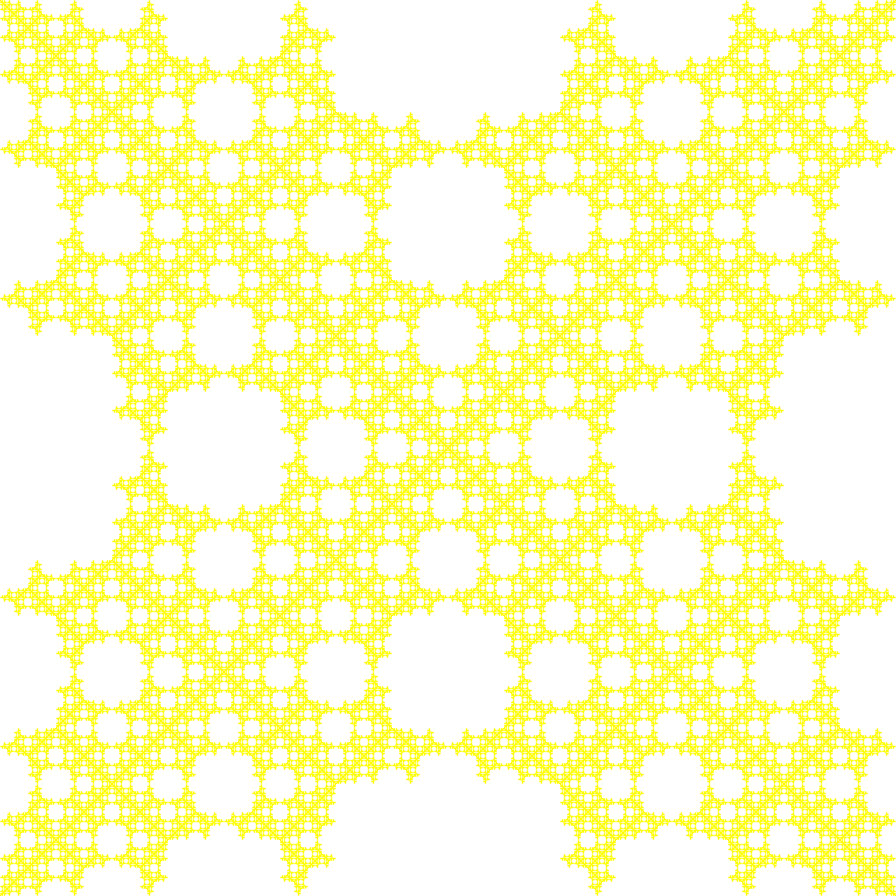
Reproduce this pattern procedurally as a WebGL 2 fragment shader.

```glsl
#version 300 es
precision highp float;
// Yellow fractal lace: a white sheet shows through square holes at every halving scale.

uniform vec2 u_resolution;
out vec4 fragColor;

const int LEVELS = 9;          // halving scales of holes
const int SAMPLES = 4;         // samples per pixel side
const float HOLE_HALF = 0.25;  // half side of a hole, in lattice steps
const vec3 SHEET = vec3(1.0);
const vec3 LACE = vec3(1.0, 1.0, 0.0);

// True inside a square centred on a lattice point whose coordinates sum to an odd number.
bool inHole(vec2 q, float halfSide) {
    vec2 node = floor(q + 0.5);
    vec2 offset = abs(q - node);
    bool oddNode = mod(node.x + node.y, 2.0) > 0.5;
    return oddNode && max(offset.x, offset.y) < halfSide;
}

// 1 where no scale cuts a hole, 0 elsewhere; p spans the unit canvas.
float lace(vec2 p, float halfSide) {
    float frequency = 2.0;
    for (int level = 0; level < LEVELS; level++) {
        if (inHole(p * frequency, halfSide)) return 0.0;
        frequency *= 2.0;
    }
    return 1.0;
}

// Mean lace coverage over one pixel footprint.
float coverage(vec2 pixelCorner, vec2 resolution) {
    float sum = 0.0;
    for (int j = 0; j < SAMPLES; j++) {
        for (int i = 0; i < SAMPLES; i++) {
            vec2 jitter = (vec2(i, j) + 0.5) / float(SAMPLES);
            sum += lace((pixelCorner + jitter) / resolution, HOLE_HALF);
        }
    }
    return sum / float(SAMPLES * SAMPLES);
}

void main() {
    float amount = coverage(floor(gl_FragCoord.xy), u_resolution);
    fragColor = vec4(mix(SHEET, LACE, amount), 1.0);
}
```
